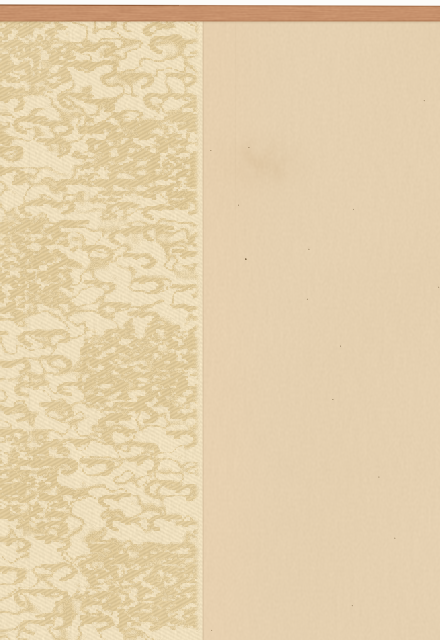
Write a WebGL 2 fragment shader that draws this texture.

```glsl
#version 300 es
precision highp float;
// Cloud-patterned damask beside plain paper, hung below a thin wooden rod.
#define FABRIC_EDGE 0.3165
#define ROD_BOTTOM 0.9665
#define ROD_TOP 0.9930
#define REPEAT 0.336
#define THREAD 0.0032
#define TWILL_PITCH 0.0062
#define CURL_CELL vec2(0.068, 0.041)
#define SILK vec3(0.935, 0.875, 0.745)
#define FIGURE vec3(0.855, 0.765, 0.575)
#define PAPER vec3(0.898, 0.816, 0.690)
#define WOOD vec3(0.780, 0.570, 0.425)
#define MARGIN vec3(0.99, 0.99, 0.98)

uniform vec2 u_resolution;
out vec4 fragColor;

vec2 hash2(vec2 p) {
  vec3 q = fract(p.xyx * vec3(0.1031, 0.1030, 0.0973));
  q += dot(q, q.yzx + 33.33);
  return fract((q.xx + q.yz) * q.zy);
}

float corner(vec2 cell, vec2 offset) {
  return dot(hash2(cell) * 2.0 - 1.0, offset);
}

// Gradient noise, roughly -0.7 to 0.7
float noise(vec2 p) {
  vec2 i = floor(p), f = fract(p), u = f * f * (3.0 - 2.0 * f);
  vec2 e = vec2(1.0, 0.0);
  return mix(mix(corner(i, f), corner(i + e, f - e), u.x),
             mix(corner(i + e.yx, f - e.yx), corner(i + 1.0, f - 1.0), u.x), u.y);
}

// Distance to scattered cloud scrolls: an open hook with a trailing tail
float curls(vec2 p) {
  vec2 base = floor(p / CURL_CELL);
  float d = 1.0;
  for (int y = -1; y <= 1; y++)
    for (int x = -1; x <= 1; x++) {
      vec2 cell = base + vec2(x, y);
      vec2 h = hash2(cell + 40.0);
      vec2 v = p - (cell + 0.25 + 0.5 * h) * CURL_CELL;
      v.x *= h.x > 0.5 ? 1.0 : -1.0;
      float r = mix(0.009, 0.014, h.y);
      float hook = abs(length(v * vec2(0.8, 1.2)) - r);
      hook += 0.02 * smoothstep(0.0, 0.006, v.x) * smoothstep(0.002, -0.004, v.y);
      vec2 t = v - vec2(0.004, r * 0.75);
      t.x -= clamp(t.x, 0.0, 0.026);
      d = min(d, min(hook, length(t)));
    }
  return d;
}

// Woven figure coverage, alternating dense blocks and open scrolls
float damask(vec2 p) {
  float row = floor(p.y / THREAD);
  vec2 q = (vec2(floor(p.x / THREAD), row) + 0.5) * THREAD;
  q = mix(p, q, 0.7);
  q.x += (hash2(vec2(row, 7.0)).x - 0.5) * 0.003;
  vec2 warp = vec2(noise(q * 38.0), noise(q * 38.0 + 19.0));
  float swell = cos(6.28318 * (1.0 - q.y - 0.247) / REPEAT);
  swell *= mix(1.0, -1.0, smoothstep(0.15, 0.08, q.x + 0.03 * warp.x));
  float dense = smoothstep(0.0, 0.65, swell + 0.5 * warp.y);

  float scroll = 0.0038 - curls(q + 0.007 * warp);
  float band = 0.06 - abs(noise(q * vec2(24.0, 46.0) + warp) + 0.08);
  float open = max(scroll, band * 0.025);
  float tangle = noise(q * vec2(65.0, 110.0)) + 0.6 * noise(q * vec2(130.0, 210.0));
  float fill = (tangle + 0.06) * 0.012;
  float shape = mix(open, max(fill, open * 0.7), dense);
  return smoothstep(-0.0012, 0.0014, shape);
}

vec3 fabric(vec2 p) {
  float figure = damask(p) * smoothstep(0.313, 0.303, p.x);
  float slope = mix(0.55, -0.55, figure);
  float twill = sin(6.28318 * (p.y + slope * p.x) / TWILL_PITCH);
  float yarn = noise(p * vec2(330.0, 210.0));
  float worn = noise(p * vec2(9.0, 7.0));
  vec3 c = mix(SILK, FIGURE, figure * (0.84 + 0.25 * yarn + 0.2 * worn));
  c += twill * mix(0.016, 0.026, figure) + yarn * 0.045;
  c -= 0.018 * smoothstep(0.0018, 0.0, abs(p.x - 0.046 - 0.002 * noise(p.yy * 8.0)));
  return c + noise(p * vec2(170.0, 9.0)) * 0.018;
}

vec3 paper(vec2 p) {
  float fiber = noise(p * vec2(260.0, 190.0)) + 0.5 * noise(p * vec2(150.0, 24.0));
  vec3 c = PAPER + fiber * 0.018 + noise(p * 5.0) * vec3(0.008, 0.01, 0.014);
  c += vec3(0.008, 0.0, -0.004) * smoothstep(0.45, 0.32, p.x);
  // Faint stain and crease
  vec2 s = (p - vec2(0.41, 0.745)) * vec2(20.0, 32.0);
  float blot = exp(-dot(s, s)) * (0.7 + noise(p * 45.0));
  c -= blot * vec3(0.025, 0.035, 0.045);
  c -= 0.010 * smoothstep(0.002, 0.0, abs(p.x - 0.368)) * smoothstep(0.55, 0.75, p.y);
  // Sparse specks and one darker fleck
  vec2 g = p * 14.0, h = hash2(floor(g) + 11.0);
  float speck = smoothstep(0.0016, 0.0005, length(fract(g) - 0.2 - 0.6 * h) / 14.0);
  c -= 0.20 * speck * step(0.72, hash2(floor(g) + 73.0).x);
  c -= 0.38 * smoothstep(0.0021, 0.0007, length(p - vec2(0.384, 0.595)));
  return c;
}

void main() {
  vec2 p = gl_FragCoord.xy / u_resolution.y;
  float aa = 0.8 / u_resolution.y;
  vec3 c = mix(fabric(p), paper(p), smoothstep(-aa, aa, p.x - FABRIC_EDGE));
  c -= 0.045 * smoothstep(0.0022, 0.0, abs(p.x - FABRIC_EDGE - 0.001));
  // Rod with lengthwise grain and shaded edges
  float top = ROD_TOP - 0.003 * p.x;
  float grain = noise(p * vec2(28.0, 420.0)) + 0.5 * noise(p * vec2(160.0, 300.0));
  vec3 wood = WOOD + grain * vec3(0.05, 0.055, 0.05);
  wood -= 0.28 * smoothstep(0.003, 0.0, top - p.y) * mix(1.0, 0.55, step(0.28, p.x));
  wood -= 0.10 * smoothstep(0.003, 0.0, p.y - ROD_BOTTOM);
  c -= 0.05 * smoothstep(0.005, 0.0, ROD_BOTTOM - p.y);
  c = mix(c, wood, smoothstep(-aa, aa, p.y - ROD_BOTTOM));
  c = mix(c, MARGIN, smoothstep(-aa, aa, p.y - top));
  fragColor = vec4(clamp(c, 0.0, 1.0), 1.0);
}
```
